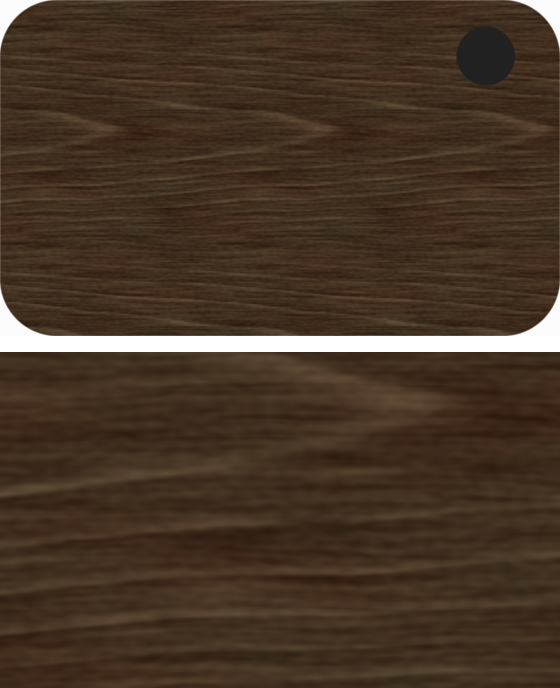
Top: the whole. Bottom: its middle third, enlarged.
Reproduce this texture procedurally as a WebGL 1 fragment shader.

```glsl
precision highp float;
// Dark walnut panel with rounded corners and a round dark hole near the top right.
// A square wood tile repeats: nested pointed growth rings come from a phase field
// around a horizontal axis, overlaid with stretched periodic gradient noise.
uniform vec2 u_resolution;

vec2 gradient(vec2 cell) {
  float angle = 6.2832 * fract(sin(dot(cell, vec2(127.1, 311.7))) * 43758.5);
  return vec2(cos(angle), sin(angle));
}

// Gradient noise that repeats with every unit of the tile
float grain(vec2 tile, vec2 cells) {
  vec2 p = tile * cells;
  vec2 i = floor(p);
  vec2 f = p - i;
  vec2 w = f * f * f * (f * (f * 6.0 - 15.0) + 10.0);
  vec2 e = vec2(1.0, 0.0);
  float a = dot(gradient(mod(i, cells)), f);
  float b = dot(gradient(mod(i + e.xy, cells)), f - e.xy);
  float c = dot(gradient(mod(i + e.yx, cells)), f - e.yx);
  float d = dot(gradient(mod(i + e.xx, cells)), f - e.xx);
  return mix(mix(a, b, w.x), mix(c, d, w.x), w.y);
}

// Bright growth lines: long limbs that meet in a tip pointing right
float growthRings(vec2 tile) {
  float side = fract(tile.y - 0.614 + 0.5) - 0.5;
  float h = abs(side);
  float reach = side < 0.0 ? pow(h / 0.168, 1.67) : pow(h / 0.146, 1.61);
  float phase = tile.x - 0.537 + reach + 0.12 * grain(tile, vec2(3.0, 9.0));
  float f = fract(phase + 0.5) - 0.5;
  float width = (f < 0.0 ? 0.085 : 0.045) * (1.0 + 3.0 * h);
  float line = exp(-f * f / (width * width));
  float echo = exp(-pow((abs(f) - 0.36) / 0.07, 2.0));
  float shade = smoothstep(0.03, 0.12, f) * (1.0 - smoothstep(0.12, 0.4, f));
  float fade = 1.0 - 0.75 * smoothstep(0.3, 0.48, h);
  float uneven = 0.85 + 0.8 * grain(tile + 0.3, vec2(4.0, 11.0));
  return fade * (0.42 * line * uneven + 0.07 * echo - 0.1 * shade);
}

vec3 walnut(vec2 tile) {
  vec2 bent = tile + vec2(0.0, 0.018 * grain(tile, vec2(2.0, 4.0)));
  float tone = 0.28 + growthRings(bent);
  tone += 0.20 * grain(bent, vec2(2.0, 13.0));
  tone += 0.30 * grain(bent, vec2(3.0, 46.0));
  tone += 0.30 * grain(bent, vec2(7.0, 90.0));
  tone += 0.22 * grain(tile, vec2(38.0, 85.0));
  // Thin dark pores, running along the grain
  tone -= 0.16 * smoothstep(0.22, 0.5, grain(bent + 0.5, vec2(4.0, 60.0)));
  vec3 wood = mix(vec3(0.195, 0.128, 0.078), vec3(0.38, 0.30, 0.215), tone);
  float tint = grain(bent + 0.7, vec2(2.0, 8.0)) + 0.4 * grain(tile, vec2(19.0, 31.0));
  return wood + tint * vec3(0.020, -0.012, -0.008);
}

float roundedBox(vec2 p, vec2 halfSize, float radius) {
  vec2 d = abs(p) - halfSize + radius;
  return length(max(d, 0.0)) + min(max(d.x, d.y), 0.0) - radius;
}

void main() {
  vec2 p = gl_FragCoord.xy / u_resolution.y;
  float aspect = u_resolution.x / u_resolution.y;
  float pixel = 1.0 / u_resolution.y;

  vec3 color = walnut(vec2(p.x, 1.0 - p.y) / 0.645);

  float hole = length(p - vec2(aspect - 0.221, 0.833)) - 0.087;
  color = mix(vec3(0.13), color, smoothstep(-pixel, pixel, hole));

  vec2 halfSize = 0.5 * vec2(aspect, 1.0);
  float panel = roundedBox(p - halfSize, halfSize, 0.17);
  color = mix(color, vec3(0.99), smoothstep(-pixel, pixel, panel));

  gl_FragColor = vec4(color, 1.0);
}
```
